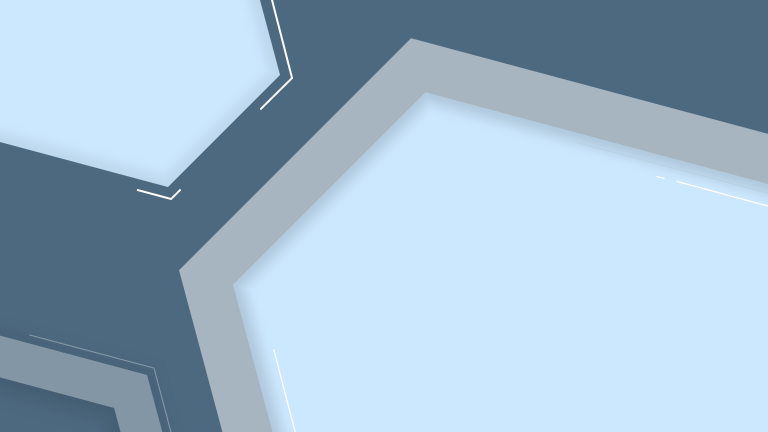
Write a Shadertoy shader that draws this background.

```glsl
const vec3 SLATE = vec3(0.30, 0.41, 0.50);
const vec3 SILVER = vec3(0.65, 0.71, 0.75);
const vec3 MUTED = vec3(0.51, 0.59, 0.65);
const vec3 SKY = vec3(0.80, 0.91, 1.00);
const vec3 WHITE = vec3(1.0);

// Signed distance to three neighbouring hexagon sides, open at the back
float openHexagon(vec2 p, vec2 center, float facing, float apothem) {
    float d = -1e3;
    for (int side = -1; side <= 1; side++) {
        float angle = radians(facing + 60.0 * float(side));
        d = max(d, dot(p - center, vec2(cos(angle), sin(angle))));
    }
    return d - apothem;
}

float segment(vec2 p, vec2 a, vec2 b) {
    vec2 ab = b - a;
    float t = clamp(dot(p - a, ab) / dot(ab, ab), 0.0, 1.0);
    return length(p - a - ab * t);
}

float corner(vec2 p, vec2 a, vec2 b, vec2 c) {
    return min(segment(p, a, b), segment(p, b, c));
}

// Antialiased coverage of the inside of a distance field
float cover(float d, float pixel) {
    return clamp(0.5 - d / pixel, 0.0, 1.0);
}

// Soft falloff from an edge
float softShade(float d, float reach) {
    float fade = 1.0 - smoothstep(0.0, reach, abs(d));
    return fade * fade;
}

vec3 shaded(vec3 color, float d, float reach, float strength) {
    return color * (1.0 - strength * softShade(d, reach));
}

void mainImage(out vec4 fragColor, in vec2 fragCoord) {
    vec2 p = fragCoord / iResolution.y;
    float pixel = 1.0 / iResolution.y;
    vec3 color = SLATE;

    // Upper left panel
    float panel = openHexagon(p, vec2(0.294, 0.9213), -45.0, 0.3176);
    color = mix(color, shaded(SKY, panel, 0.065, 0.07), cover(panel, pixel));

    // Lower left frame
    vec2 smallCenter = vec2(0.013, -0.1954);
    float smallOuter = openHexagon(p, smallCenter, 15.0, 0.4009);
    float smallInner = openHexagon(p, smallCenter, 15.0, 0.3074);
    color = shaded(color, max(smallOuter, 0.0), 0.06, 0.05);
    color = mix(color, MUTED, cover(smallOuter, pixel));
    color = mix(color, shaded(SLATE, smallInner, 0.09, 0.10), cover(smallInner, pixel));

    // Large frame and its recessed panel
    vec2 largeCenter = vec2(1.148, 0.178);
    float largeOuter = openHexagon(p, largeCenter, 135.0, 0.6576);
    float largeInner = openHexagon(p, largeCenter, 135.0, 0.5456);
    color = mix(color, SILVER, cover(largeOuter, pixel));
    color = mix(color, shaded(SKY, largeInner, 0.065, 0.13), cover(largeInner, pixel));

    // Faint outlines
    float smallTrace = corner(p, vec2(0.069, 0.2245), vec2(0.3565, 0.148), vec2(0.401, -0.02));
    float largeTrace = segment(p, vec2(1.331, 0.671), vec2(1.80, 0.547));
    color = mix(color, SILVER, 0.65 * cover(smallTrace - 0.0012, pixel));
    color = mix(color, SILVER, 0.25 * cover(largeTrace - 0.0010, pixel));

    // White accents
    float accents = corner(p, vec2(0.6245, 1.02), vec2(0.676, 0.8194), vec2(0.604, 0.748));
    accents = min(accents, corner(p, vec2(0.319, 0.56), vec2(0.396, 0.5394), vec2(0.4167, 0.56)));
    float thinAccents = segment(p, vec2(0.634, 0.19), vec2(0.6885, -0.02));
    thinAccents = min(thinAccents, segment(p, vec2(1.521, 0.591), vec2(1.537, 0.587)));
    thinAccents = min(thinAccents, segment(p, vec2(1.567, 0.580), vec2(1.80, 0.517)));
    color = mix(color, WHITE, cover(accents - 0.0023, pixel));
    color = mix(color, WHITE, cover(thinAccents - 0.0015, pixel));

    fragColor = vec4(color, 1.0);
}
```
